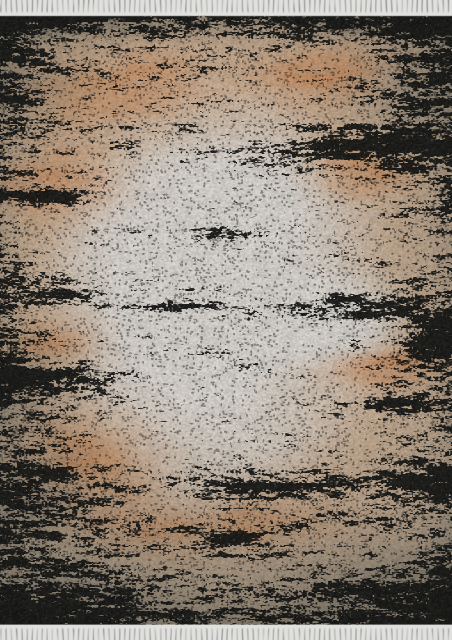
Write a Shadertoy shader that draws this texture.

```glsl
// Distressed woven rug: silver centre, rust washes, charred streaks and pale fringes.

const vec3 SILVER = vec3(0.80, 0.785, 0.765);
const vec3 SAND   = vec3(0.73, 0.635, 0.54);
const vec3 RUST   = vec3(0.73, 0.47, 0.28);
const vec3 ASH    = vec3(0.47, 0.44, 0.39);
const vec3 SOOT   = vec3(0.085, 0.088, 0.083);
const vec3 COTTON = vec3(0.88, 0.88, 0.87);
const float RUG_TOP = 0.025;
const float RUG_BOTTOM = 0.976;
const float FRINGE_THREADS = 88.0;
const float SPECK_SCALE = 250.0;
const float INK_CONTRAST = 1.9;
const vec2 CENTRE = vec2(0.49, 0.46);

// Blots: centre xy (y runs downward), then radii xy.
const vec4 STREAKS[12] = vec4[12](
    vec4(0.80, 0.238, 0.29, 0.026), vec4(0.10, 0.463, 0.21, 0.016),
    vec4(0.40, 0.477, 0.13, 0.011), vec4(0.78, 0.478, 0.17, 0.022),
    vec4(0.98, 0.530, 0.12, 0.045), vec4(0.85, 0.636, 0.14, 0.016),
    vec4(0.65, 0.758, 0.26, 0.023), vec4(0.52, 0.840, 0.08, 0.011),
    vec4(0.11, 0.305, 0.09, 0.011), vec4(0.50, 0.362, 0.07, 0.012),
    vec4(0.14, 0.595, 0.12, 0.020), vec4(0.95, 0.755, 0.15, 0.030));
const vec4 STAINS[8] = vec4[8](
    vec4(0.06, 0.780, 0.16, 0.080), vec4(0.08, 0.945, 0.28, 0.070),
    vec4(0.92, 0.930, 0.24, 0.070), vec4(0.03, 0.130, 0.13, 0.090),
    vec4(0.95, 0.140, 0.15, 0.100), vec4(0.84, 0.042, 0.26, 0.025),
    vec4(0.15, 0.045, 0.27, 0.025), vec4(0.03, 0.610, 0.13, 0.080));
const vec4 RUSTS[8] = vec4[8](
    vec4(0.14, 0.290, 0.13, 0.050), vec4(0.80, 0.275, 0.12, 0.030),
    vec4(0.20, 0.725, 0.15, 0.070), vec4(0.27, 0.140, 0.20, 0.055),
    vec4(0.73, 0.120, 0.13, 0.045), vec4(0.12, 0.535, 0.10, 0.035),
    vec4(0.48, 0.825, 0.24, 0.035), vec4(0.86, 0.575, 0.15, 0.025));

float hash(vec2 p) {
    vec3 h = fract(vec3(p.xyx) * 0.1031);
    h += dot(h, h.yzx + 33.33);
    return fract((h.x + h.y) * h.z);
}

float valueNoise(vec2 p) {
    vec2 i = floor(p), f = fract(p);
    f = f * f * (3.0 - 2.0 * f);
    vec2 e = vec2(0.0, 1.0);
    return mix(mix(hash(i), hash(i + e.yx), f.x),
               mix(hash(i + e.xy), hash(i + e.yy), f.x), f.y);
}

// Sparse cellular dots; density is the fraction of cells that carry one.
float cellSpecks(vec2 p, float density) {
    vec2 i = floor(p);
    float dots = 0.0;
    for (int y = -1; y <= 1; y++)
    for (int x = -1; x <= 1; x++) {
        vec2 cell = i + vec2(x, y);
        vec2 site = cell + vec2(hash(cell + 17.3), hash(cell + 71.9));
        float present = step(1.0 - density, hash(cell + 5.1));
        vec2 stretch = mix(vec2(0.6, 1.3), vec2(1.3, 0.7), hash(cell + 43.7));
        dots = max(dots, present * smoothstep(0.65, 0.2, length((p - site) * stretch)));
    }
    return dots;
}

float blot(vec2 q, vec4 b) {
    vec2 d = (q - b.xy) / b.zw;
    return exp(-dot(d, d));
}

// Horizontally drawn fibres, from broad drags to single knots.
float fibres(vec2 p) {
    return 0.20 * valueNoise(p * vec2(11.0, 75.0))
         + 0.28 * valueNoise(p * vec2(38.0, 190.0) + 31.0)
         + 0.24 * valueNoise(p * vec2(120.0, 390.0) + 57.0)
         + 0.28 * valueNoise(p * vec2(360.0, 500.0) + 83.0);
}

vec3 fringe(vec2 q) {
    float wobble = 0.5 * sin(q.x * 61.0 + q.y * 90.0);
    float thread = 0.5 + 0.5 * sin(6.2832 * FRINGE_THREADS * q.x + wobble);
    float fromRug = max(RUG_TOP - q.y, q.y - RUG_BOTTOM);
    float loose = smoothstep(0.003, 0.009, fromRug);
    float gap = loose * pow(thread, 3.0) * (0.08 + 0.22 * valueNoise(q * vec2(110.0, 60.0)));
    return COTTON * (1.0 - gap);
}

void mainImage(out vec4 fragColor, in vec2 fragCoord) {
    vec2 q = fragCoord / iResolution.xy;
    q.y = 1.0 - q.y;
    float aspect = iResolution.x / iResolution.y;
    vec2 p = vec2(q.x * aspect, q.y);
    float cloud = valueNoise(p * vec2(7.0, 10.0)) - 0.5;
    vec2 warped = q + vec2(0.05, 0.010) * cloud
                + vec2(0.0, 0.014) * (valueNoise(p * vec2(16.0, 30.0)) - 0.5);

    // Soot coverage: borders, broad stains and long streaks
    float border = 0.26 * exp(-q.x / 0.060) + 0.30 * exp((q.x - 1.0) / 0.075)
                 + 0.45 * exp((RUG_TOP - q.y) / 0.020)
                 + 0.36 * exp((q.y - RUG_BOTTOM) / 0.040);
    float stain = 0.0, streak = 0.0, rust = 0.0;
    for (int i = 0; i < 8; i++) {
        stain += blot(warped, STAINS[i]);
        rust += blot(warped, RUSTS[i]);
    }
    for (int i = 0; i < 12; i++) streak = max(streak, blot(warped, STREAKS[i]));
    stain = min(stain, 1.2);

    // Dyed ground, greying toward the borders and the lower end
    float reach = length((warped - CENTRE) / vec2(0.36, 0.34)) + 0.35 * cloud;
    float silver = smoothstep(1.25, 0.55, reach);
    rust *= 0.55 + 0.7 * valueNoise(p * vec2(18.0, 55.0) + 9.0);
    vec3 col = mix(SAND, SILVER, silver);
    col = mix(col, RUST, clamp(rust * 0.66, 0.0, 0.8) * (1.0 - 0.7 * silver));
    float lowEnd = smoothstep(0.62, 0.98, q.y);
    col = mix(col, ASH, clamp(1.5 * border + 0.5 * stain + 0.40 * lowEnd, 0.0, 0.9));

    float wear = 0.15 - 0.09 * silver + 0.08 * lowEnd;
    float soot = wear + 0.85 * border + 0.34 * stain + 0.60 * streak;

    // Faint medallion rings beneath the speckle
    vec2 m = p - vec2(CENTRE.x * aspect, CENTRE.y);
    float radius = length(m);
    float petals = 0.012 * cos(12.0 * atan(m.y, m.x + 0.0001));
    float rings = pow(0.5 + 0.5 * sin((radius + petals) * 105.0), 4.0);
    rings *= smoothstep(0.27, 0.18, radius) * smoothstep(0.02, 0.07, radius);
    float specks = cellSpecks(p * SPECK_SCALE, 0.15 + 0.08 * rings);
    col *= 1.0 - 0.36 * specks - 0.02 * rings;

    // Pile grain and burnt fibres
    float grain = valueNoise(p * vec2(400.0, 460.0));
    col *= 0.92 + 0.16 * grain;
    float ink = smoothstep(0.36, 0.64, soot + INK_CONTRAST * (fibres(p) - 0.5));
    col = mix(col, SOOT * (0.7 + 0.7 * grain), 0.96 * ink);

    // Woven ends
    float aa = 1.0 / iResolution.y;
    float inside = smoothstep(-aa, aa, min(q.y - RUG_TOP, RUG_BOTTOM - q.y));
    fragColor = vec4(clamp(mix(fringe(q), col, inside), 0.0, 1.0), 1.0);
}
```
